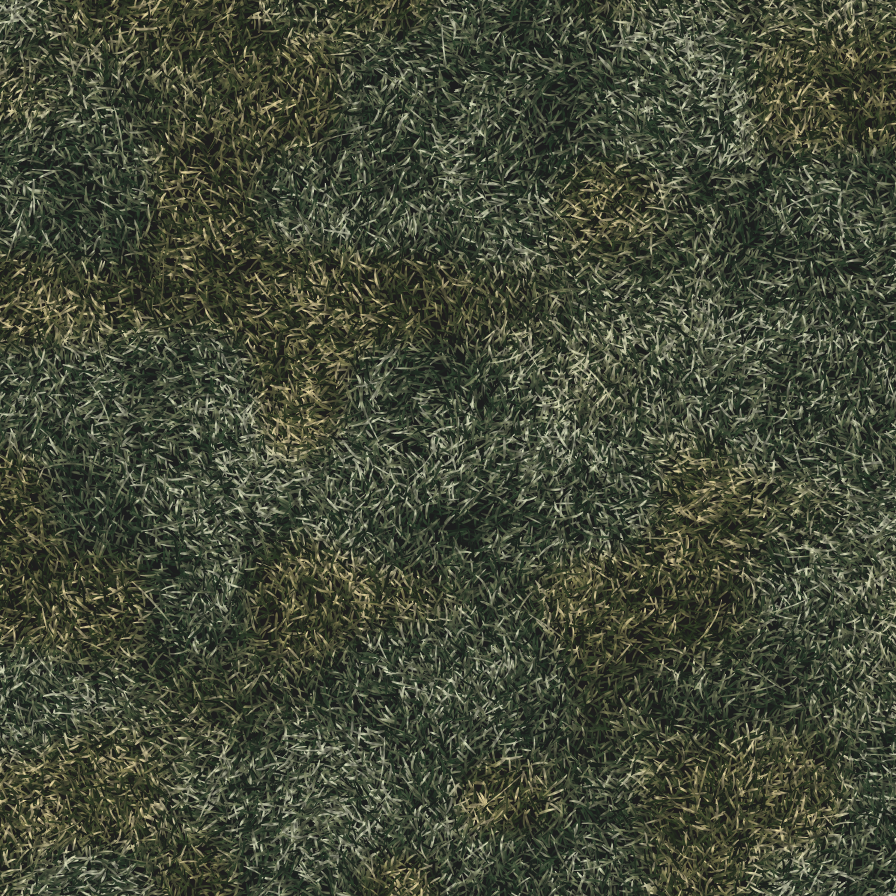
Write a Shadertoy shader that draws this texture.

```glsl
// Dark matted lawn: thin tangled grass blades over deep shadow, with pale dry strays.

const vec3 SHADOW = vec3(0.11, 0.113, 0.113);
const vec3 DIM    = vec3(0.16, 0.19, 0.155);
const vec3 MID    = vec3(0.25, 0.275, 0.215);
const vec3 OLIVE  = vec3(0.37, 0.39, 0.29);
const vec3 PALE   = vec3(0.60, 0.61, 0.52);
const vec3 GREEN_TINT = vec3(0.90, 1.05, 0.95);
const vec3 DRY_TINT   = vec3(1.08, 0.99, 0.88);

const int   LAYERS = 12;            // stacked layers of short blades
const float BLADE_CELLS = 72.0;     // blade cells across the canvas
const float STRAY_CELLS = 27.0;     // cells of the long stray stalks
const float BLADE_HALF_WIDTH = 0.00125;
const float STRAY_HALF_WIDTH = 0.00095;
const float ANGLE_SPREAD = 2.5;     // radians around the local lean
const float PATCH_SCALE = 8.0;      // thick and thin areas of lawn
const float CLUMP_SCALE = 24.0;     // small tufts and gaps
const float GRAIN_SCALE = 300.0;    // fine broken light on the blades

float hash(vec2 p) {
    vec3 q = fract(vec3(p.xyx) * 0.1031);
    q += dot(q, q.yzx + 33.33);
    return fract((q.x + q.y) * q.z);
}

vec4 hash4(vec2 p) {
    vec4 q = fract(vec4(p.xyxy) * vec4(0.1031, 0.1030, 0.0973, 0.1099));
    q += dot(q, q.wzxy + 33.33);
    return fract((q.xxyz + q.yzzw) * q.zywx);
}

float noise(vec2 p) {
    vec2 i = floor(p), f = fract(p);
    f = f * f * (3.0 - 2.0 * f);
    return mix(mix(hash(i), hash(i + vec2(1, 0)), f.x),
               mix(hash(i + vec2(0, 1)), hash(i + vec2(1, 1)), f.x), f.y);
}

// Lushness of the lawn at a place, about 0 to 1.
float lushness(vec2 uv) {
    return 0.5 * noise(uv * PATCH_SCALE + 11.0) + 0.5 * noise(uv * CLUMP_SCALE + 47.0);
}

// Colour ramp from shadow to sunlit straw.
vec3 grassColor(float tone) {
    float t = clamp(tone, 0.0, 1.0) * 4.0;
    vec3 c = mix(SHADOW, DIM, clamp(t, 0.0, 1.0));
    c = mix(c, MID, clamp(t - 1.0, 0.0, 1.0));
    c = mix(c, OLIVE, clamp(t - 2.0, 0.0, 1.0));
    return mix(c, PALE, clamp(t - 3.0, 0.0, 1.0));
}

// Paints one curved, tapered blade per cell over the colour so far.
vec3 paintBlades(vec3 color, vec2 uv, float cells, float seed, float density,
                 float halfWidth, vec2 toneRange, float pixel) {
    vec2 p = uv * cells + seed * vec2(0.37, 0.71);
    vec2 home = floor(p);
    for (int y = -1; y <= 1; y++)
    for (int x = -1; x <= 1; x++) {
        vec2 cell = home + vec2(x, y);
        vec4 place = hash4(cell + seed * 17.3 + 5.0);
        vec4 look = hash4(cell + seed * 29.7 + 91.0);
        vec2 root = cell + place.xy;
        vec2 rootUv = (root - seed * vec2(0.37, 0.71)) / cells;
        float lush = lushness(rootUv);
        if (look.x > density * (0.45 + 1.1 * lush)) continue;

        // Blade frame: x runs along the blade, y across it
        float lean = 5.0 * noise(rootUv * 7.0 + 73.0);
        float angle = lean + (place.z - 0.5) * ANGLE_SPREAD;
        vec2 along = vec2(cos(angle), sin(angle));
        vec2 d = p - root;
        vec2 q = vec2(dot(d, along), dot(d, vec2(-along.y, along.x)));
        float halfLength = mix(0.35, 0.95, place.w);
        q.y += (look.y - 0.5) * 0.5 * q.x * q.x;

        float s = q.x / halfLength;
        float width = halfWidth * mix(0.7, 1.2, look.z) * (1.0 - 0.55 * s * s);
        float side = clamp((width - abs(q.y) / cells) / pixel + 0.5, 0.0, 1.0);
        float ends = clamp((halfLength - abs(q.x)) / (cells * pixel) + 0.5, 0.0, 1.0);

        // Tone: random per blade, brighter in lush areas and toward the tip
        float tone = mix(toneRange.x, toneRange.y, look.w);
        tone *= (0.68 + 0.64 * lush) * (1.0 + 0.2 * s);
        vec3 tint = mix(GREEN_TINT, vec3(1.0), smoothstep(0.2, 0.7, tone));
        color = mix(color, grassColor(tone) * tint, side * ends);
    }
    return color;
}

void mainImage(out vec4 fragColor, in vec2 fragCoord) {
    vec2 uv = fragCoord / iResolution.y;
    float pixel = 1.0 / iResolution.y;
    vec3 color = SHADOW;

    // Short blades, deep ones first
    for (int i = 0; i < LAYERS; i++) {
        float height = float(i) / float(LAYERS - 1);
        vec2 tones = vec2(0.0, mix(0.72, 1.15, height));
        color = paintBlades(color, uv, BLADE_CELLS + 3.0 * float(i % 5), float(i) + 1.0,
                            0.78, BLADE_HALF_WIDTH, tones, pixel);
    }
    // Long pale stalks on top
    color = paintBlades(color, uv, STRAY_CELLS, 31.0, 0.24,
                        STRAY_HALF_WIDTH, vec2(0.55, 1.05), pixel);

    // Dry patches and fine grain, kept above the flat shadow
    float dry = smoothstep(0.45, 0.8, noise(uv * 9.0 + 130.0));
    color *= mix(vec3(1.0), DRY_TINT, dry);
    float grain = noise(uv * GRAIN_SCALE);
    color = SHADOW + (color - SHADOW) * mix(0.55, 1.55, grain);
    fragColor = vec4(max(color, SHADOW), 1.0);
}
```
